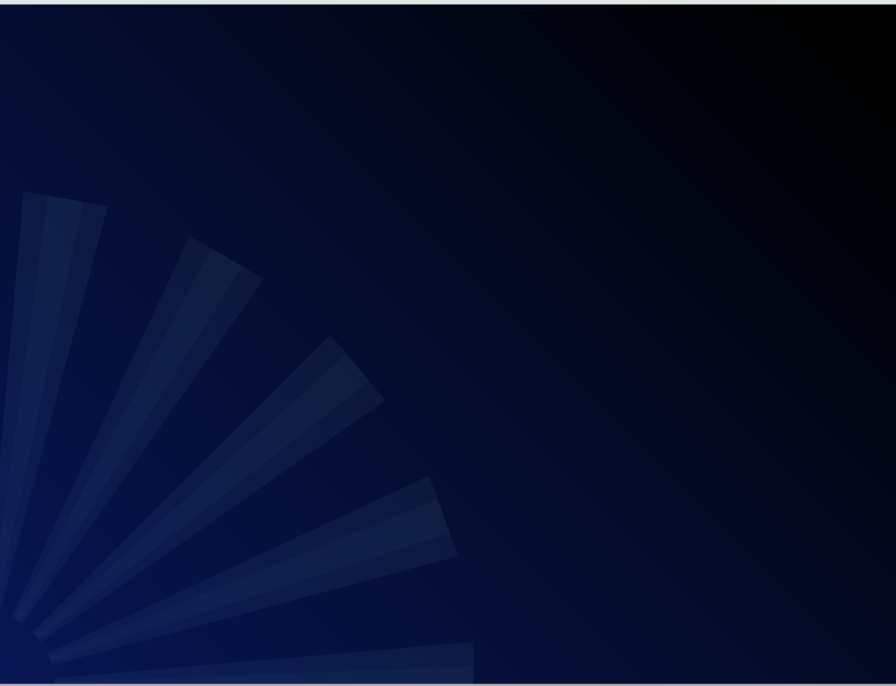
Write a WebGL 2 fragment shader that draws this background.

```glsl
#version 300 es
precision highp float;

uniform vec2 u_resolution;
out vec4 outColor;

// Lengths are in canvas heights, angles in radians.
const vec3 CORNER_BLUE = vec3(0.031, 0.085, 0.330);
const vec3 MIDDLE_NAVY = vec3(0.014, 0.043, 0.165);
const vec3 FAR_BLACK = vec3(0.0);
const float MIDDLE_STOP = 0.50;
const float BLACK_STOP = 0.94;

const vec2 FAN_CENTER = vec2(-0.029, 0.002);
const float FAN_STEP = radians(20.0);
const float RAY_HALF_ANGLE = radians(4.95);
const float RAY_INNER = 0.108;
const float RAY_OUTER = 0.719;
const float CORE_WIDTH = 0.42;
const vec3 RAY_GLOW = vec3(0.028, 0.044, 0.040);
const vec3 CORE_GLOW = vec3(0.016, 0.022, 0.020);
const float INNER_FADE = 0.75;

const vec3 TOP_RIM_COLOR = vec3(0.88, 0.91, 0.90);
const vec3 BOTTOM_RIM_COLOR = vec3(0.66, 0.67, 0.70);
const float TOP_RIM = 0.0065;
const float BOTTOM_RIM = 0.0032;

// Coverage of the region where the signed distance is negative.
float coverage(float dist, float pixel) {
  return clamp(0.5 - dist / pixel, 0.0, 1.0);
}

// Diagonal fall-off from the lower left to the upper right corner.
vec3 backdrop(vec2 p, float aspect) {
  float t = (p.x + p.y) / (aspect + 1.0);
  vec3 color = mix(CORNER_BLUE, MIDDLE_NAVY, clamp(t / MIDDLE_STOP, 0.0, 1.0));
  float dark = clamp((t - MIDDLE_STOP) / (BLACK_STOP - MIDDLE_STOP), 0.0, 1.0);
  return mix(color, FAR_BLACK, dark);
}

// Flat-ended wedges repeated around the fan center, each with a bright core.
vec3 fanGlow(vec2 p, float pixel) {
  vec2 q = p - FAN_CENTER;
  float axis = round(atan(q.y, q.x) / FAN_STEP) * FAN_STEP;
  vec2 dir = vec2(cos(axis), sin(axis));
  float along = dot(q, dir);
  float across = abs(dot(q, vec2(-dir.y, dir.x)));
  float halfWidth = along * tan(RAY_HALF_ANGLE);

  float ends = coverage(max(RAY_INNER - along, along - RAY_OUTER), pixel);
  float wedge = coverage(across - halfWidth, pixel);
  float core = coverage(across - halfWidth * CORE_WIDTH, pixel);
  float fade = mix(INNER_FADE, 1.0, smoothstep(RAY_INNER, RAY_OUTER, along));
  return ends * fade * (wedge * RAY_GLOW + core * CORE_GLOW);
}

void main() {
  float pixel = 1.0 / u_resolution.y;
  vec2 p = gl_FragCoord.xy * pixel;
  float aspect = u_resolution.x * pixel;

  vec3 color = backdrop(p, aspect) + fanGlow(p, pixel);

  // Thin pale rims along the top and bottom.
  color = mix(color, TOP_RIM_COLOR, coverage(1.0 - TOP_RIM - p.y, pixel));
  color = mix(color, BOTTOM_RIM_COLOR, coverage(p.y - BOTTOM_RIM, pixel));
  outColor = vec4(color, 1.0);
}
```
